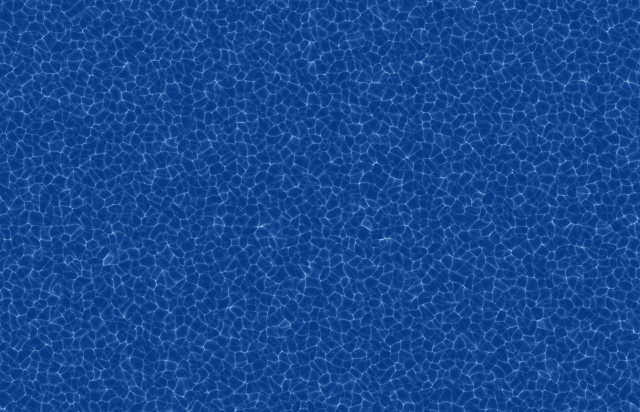
A WebGL 1 fragment shader for this texture:

```glsl
precision highp float;

uniform vec2 u_resolution;

#define CELLS_HIGH 40.0
#define DEEP_BLUE vec3(0.020, 0.220, 0.510)
#define LIGHT_TINT vec3(0.25, 0.25, 0.25)
#define GLOW 0.20
#define GLOW_FALLOFF 3.4
#define LINE 0.38
#define LINE_FALLOFF 13.0
#define GLINT 1.35
#define GLINT_FALLOFF 10.0
#define UNDERLAYER 0.36
#define JITTER 0.88
#define BREAKUP 0.65

vec2 hash2(vec2 p) {
  vec2 q = vec2(dot(p, vec2(127.1, 311.7)), dot(p, vec2(269.5, 183.3)));
  return fract(sin(q) * 43758.55);
}

// Bends the cell walls into soft arcs
vec2 ripple(vec2 p) {
  p += 0.20 * sin(1.4 * p.yx + vec2(0.6, -0.4) * p + vec2(0.3, 1.9));
  p += 0.12 * sin(3.1 * p.yx + vec2(-1.1, 1.4) * p + vec2(2.2, 0.7));
  return p;
}

// Layered sines about two cells long, roughly -1 to 1
float flicker(vec2 p) {
  float a = sin(dot(p, vec2(1.73, 1.07)) + 1.7 * sin(0.79 * p.y));
  float b = sin(dot(p, vec2(-1.31, 2.33)) + 1.4 * sin(1.13 * p.x));
  float c = sin(dot(p, vec2(3.11, -2.57)) + 1.2 * sin(1.37 * p.y + 1.0));
  return (a + b + c) / 2.4;
}

// Light gathered on cell walls, with glints where three cells meet
float caustic(vec2 p) {
  vec2 cell = floor(p);
  vec2 nearestId = cell;
  vec3 nearest = vec3(9.0);
  for (int j = -1; j <= 1; j++) {
    for (int i = -1; i <= 1; i++) {
      vec2 id = cell + vec2(float(i), float(j));
      vec2 site = id + 0.5 + JITTER * (hash2(id) - 0.5);
      // Uneven weights round off the small cells
      float weight = mix(0.80, 1.25, hash2(id + 23.0).y);
      float d = length(site - p) * weight;
      if (d < nearest.x) {
        nearest = vec3(d, nearest.xy);
        nearestId = id;
      } else if (d < nearest.y) {
        nearest = vec3(nearest.x, d, nearest.y);
      } else {
        nearest.z = min(nearest.z, d);
      }
    }
  }
  float wall = nearest.y - nearest.x;
  float corner = nearest.z - nearest.x;
  float cellGlow = mix(0.35, 1.65, hash2(nearestId + 57.0).x);
  return GLOW * cellGlow * exp(-GLOW_FALLOFF * wall)
       + LINE * exp(-LINE_FALLOFF * wall)
       + GLINT * exp(-GLINT_FALLOFF * corner - LINE_FALLOFF * wall);
}

// A crisp broken net over a fainter, stretched one
float waterLight(vec2 p) {
  float breakup = BREAKUP * flicker(p);
  vec2 turned = mat2(0.82, 0.57, -0.57, 0.82) * p * vec2(0.85, 1.15);
  float net = caustic(ripple(p)) * max(1.0 + breakup, 0.2);
  float under = caustic(ripple(turned + 71.3)) * max(1.0 - breakup, 0.2);
  return net + UNDERLAYER * under;
}

void main() {
  // Four samples per pixel smooth the thin walls
  float light = 0.0;
  for (int j = 0; j < 2; j++) {
    for (int i = 0; i < 2; i++) {
      vec2 offset = 0.5 * vec2(float(i), float(j)) - 0.25;
      vec2 p = (gl_FragCoord.xy + offset) / u_resolution.y * CELLS_HIGH;
      light += 0.25 * waterLight(p);
    }
  }
  // Blue saturates first in the brightest light
  vec3 water = DEEP_BLUE + LIGHT_TINT * light;
  water.b -= 0.04 * min(light * light, 5.0);
  gl_FragColor = vec4(water, 1.0);
}
```
